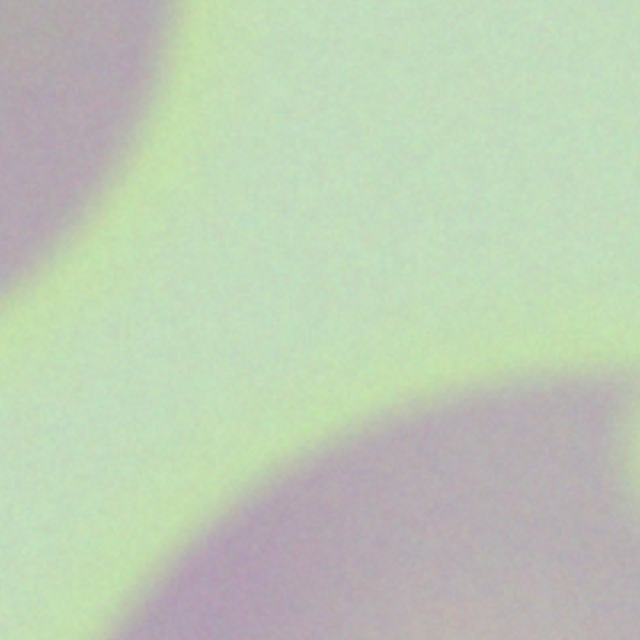
Reproduce this background procedurally as a WebGL 2 fragment shader.

```glsl
#version 300 es
precision highp float;
// Soft pastel background: two large blurred mauve discs over pale green.
// Signed distances drive the disc edges and the lime glow around them;
// faint coloured value noise lays a film grain over everything.

uniform vec2 u_resolution;
out vec4 fragColor;

const vec3 MINT  = vec3(0.764, 0.862, 0.742);
const vec3 LIME  = vec3(0.766, 0.878, 0.668);
const vec3 MAUVE = vec3(0.700, 0.645, 0.692);
const vec3 VIOLET = vec3(0.698, 0.625, 0.702);
const vec3 ASH   = vec3(0.715, 0.688, 0.702);
const vec3 SAND  = vec3(0.742, 0.715, 0.700);
const vec3 MOSS  = vec3(0.690, 0.672, 0.665);

// Integer hash giving three independent values in 0..1
vec3 hash3(vec2 cell) {
    uvec3 v = uvec3(uvec2(ivec2(cell)), 77u) * 1664525u + 1013904223u;
    v.x += v.y * v.z;
    v.y += v.z * v.x;
    v.z += v.x * v.y;
    v ^= v >> 16u;
    v.x += v.y * v.z;
    v.y += v.z * v.x;
    v.z += v.x * v.y;
    return vec3(v >> 8u) / 16777216.0;
}

// Smooth coloured noise, centred on zero
vec3 colourNoise(vec2 p) {
    vec2 cell = floor(p);
    vec2 f = fract(p);
    f = f * f * (3.0 - 2.0 * f);
    vec3 low = mix(hash3(cell), hash3(cell + vec2(1, 0)), f.x);
    vec3 high = mix(hash3(cell + vec2(0, 1)), hash3(cell + vec2(1, 1)), f.x);
    return mix(low, high, f.y) - 0.5;
}

float disc(vec2 p, vec2 centre, float radius) {
    return length(p - centre) - radius;
}

// Gaussian spot with separate widths on each axis
float spot(vec2 p, vec2 centre, vec2 width) {
    vec2 q = (p - centre) / width;
    return exp(-dot(q, q));
}

// Coverage of a blurred shape from its signed distance
float softFill(float d, float blur) {
    return 1.0 - smoothstep(-blur, blur, d);
}

// Glow that fades away outside an edge
float halo(float d, float reach) {
    float t = max(d, 0.0) / reach;
    return exp(-t * t);
}

vec3 grain(vec2 uv) {
    return 0.030 * colourNoise(uv * 200.0)
         + 0.024 * colourNoise(uv * 110.0 + 31.0)
         + 0.014 * colourNoise(uv * 40.0 + 67.0);
}

void main() {
    vec2 uv = gl_FragCoord.xy / u_resolution;

    float upper = disc(uv, vec2(-0.417, 1.091), 0.699);
    float lower = disc(uv, vec2(0.968, -0.559), 0.979);

    // Green ground with lime halos
    float glow = max(halo(upper, 0.115), 0.85 * halo(lower, 0.125));
    vec3 colour = mix(MINT, LIME, glow);

    // Upper disc, greyer in its corner
    vec3 upperTint = mix(MAUVE, ASH, 0.45 * smoothstep(-0.22, 0.0, upper));
    upperTint = mix(upperTint, MOSS, 0.85 * spot(uv, vec2(0.02, 0.97), vec2(0.14, 0.12)));
    colour = mix(colour, upperTint, softFill(upper, 0.050));

    // Lower disc: violet at left, ashen at right, sandy at the bottom
    vec3 lowerTint = mix(MAUVE, ASH, smoothstep(0.30, 0.85, uv.x));
    lowerTint = mix(lowerTint, VIOLET, 0.8 * spot(uv, vec2(0.33, 0.08), vec2(0.16, 0.14)));
    lowerTint = mix(lowerTint, SAND, 0.9 * spot(uv, vec2(0.76, 0.0), vec2(0.20, 0.11)));

    // Soft bite out of the lower disc at the right border
    vec2 bite = (uv - vec2(1.045, 0.30)) * vec2(1.0, 0.62);
    float keep = smoothstep(0.0, 0.125, length(bite));
    colour = mix(colour, lowerTint, softFill(lower, 0.048) * keep);

    fragColor = vec4(clamp(colour + grain(uv), 0.0, 1.0), 1.0);
}
```
